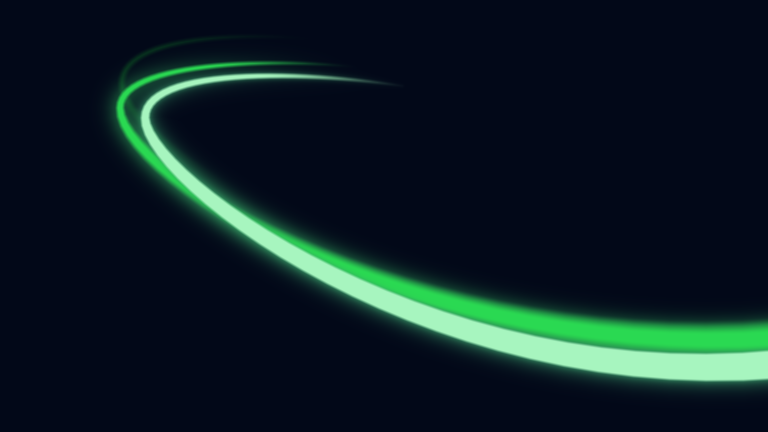
Give the GLSL for this background, as a Shadertoy shader.

```glsl
// Three tapering ribbons of light sweep round a tight bend on dark navy.
// Each ribbon is a pair of joined cubic curves, walked as short segments;
// the nearest distance and position give its width, soft edge and glow.

#define STEPS 28
#define NAVY vec3(0.008, 0.030, 0.094)
#define PALE vec3(0.655, 0.960, 0.750)
#define GREEN vec3(0.165, 0.850, 0.320)
#define FOREST vec3(0.050, 0.420, 0.140)
#define HALO vec3(0.210, 0.580, 0.400)
#define GLOW_REACH 0.023

vec2 cubic(vec2 a, vec2 b, vec2 c, vec2 d, float t) {
    float u = 1.0 - t;
    return u * u * u * a + 3.0 * u * u * t * b + 3.0 * u * t * t * c + t * t * t * d;
}

// Keeps in best the nearest distance (x) and the position along the ribbon (y)
void traceCurve(vec2 p, vec2 a, vec2 b, vec2 c, vec2 d, float start, inout vec2 best) {
    vec2 from = a;
    for (int i = 0; i < STEPS; i++) {
        vec2 to = cubic(a, b, c, d, float(i + 1) / float(STEPS));
        vec2 along = to - from;
        float h = clamp(dot(p - from, along) / dot(along, along), 0.0, 1.0);
        float dist = length(p - from - along * h);
        if (dist < best.x) best = vec2(dist, start + (float(i) + h) / float(STEPS));
        from = to;
    }
}

// Position runs from 0 at the tip, through 1 at the bend, to 2 at the far end
vec2 ribbon(vec2 p, vec2 tip, vec2 tipPull, vec2 bendIn, vec2 bend,
            vec2 bendOut, vec2 endPull, vec2 end) {
    vec2 best = vec2(1e3, 0.0);
    traceCurve(p, tip, tipPull, bendIn, bend, 0.0, best);
    traceCurve(p, bend, bendOut, endPull, end, 1.0, best);
    return best;
}

// Signed distance to the edge of a ribbon whose half width grows along it
float edgeDistance(vec2 r, float tipWidth, float bendWidth, float endWidth) {
    float width = r.y < 1.0 ? mix(tipWidth, bendWidth, r.y)
                            : mix(bendWidth, endWidth, r.y - 1.0);
    return r.x - width;
}

float cover(float edge, float softness) {
    return 1.0 - smoothstep(-softness, softness, edge);
}

float glow(float edge, float reach) {
    return exp(-pow(max(edge, 0.0) / reach, 1.4));
}

void mainImage(out vec4 fragColor, in vec2 fragCoord) {
    vec2 p = fragCoord / iResolution.y;
    float pixel = 1.0 / iResolution.y;

    vec2 pale = ribbon(p, vec2(0.931, 0.801), vec2(0.694, 0.838), vec2(0.336, 0.843),
        vec2(0.336, 0.727), vec2(0.336, 0.588), vec2(0.995, 0.083), vec2(1.806, 0.157));
    vec2 green = ribbon(p, vec2(0.822, 0.845), vec2(0.625, 0.866), vec2(0.278, 0.856),
        vec2(0.278, 0.750), vec2(0.278, 0.588), vec2(0.995, 0.162), vec2(1.806, 0.218));
    vec2 faint = ribbon(p, vec2(0.752, 0.907), vec2(0.579, 0.926), vec2(0.282, 0.921),
        vec2(0.282, 0.806), vec2(0.282, 0.653), vec2(0.995, 0.201), vec2(1.806, 0.236));

    float paleEdge = edgeDistance(pale, 0.002, 0.0095, 0.033);
    float greenEdge = edgeDistance(green, 0.0015, 0.008, 0.031);
    float faintEdge = edgeDistance(faint, 0.001, 0.006, 0.020);

    // Brightness rises away from each tip
    float paleFade = smoothstep(-0.05, 0.45, pale.y);
    float greenFade = smoothstep(-0.02, 0.50, green.y);
    float faintFade = smoothstep(0.0, 0.7, faint.y) * (1.0 - smoothstep(1.0, 1.4, faint.y));

    // Faint outer ribbon and the halos
    vec3 color = mix(NAVY, FOREST, 0.42 * faintFade * cover(faintEdge, 0.005 + pixel));
    color = mix(color, HALO, 0.50 * smoothstep(0.0, 1.3, pale.y) * glow(paleEdge, GLOW_REACH));
    color = mix(color, mix(HALO, GREEN, 0.4),
        0.42 * smoothstep(0.0, 1.2, green.y) * glow(greenEdge, GLOW_REACH));

    // Green ribbon, softer toward its wide end
    float greenSoft = mix(0.004, 0.018, clamp(green.y - 1.0, 0.0, 1.0)) + 0.5 * pixel;
    color = mix(color, GREEN, greenFade * cover(greenEdge, greenSoft));

    // Pale ribbon with a thin muted seam at its border
    color = mix(color, HALO, 0.45 * paleFade * glow(paleEdge, 0.006));
    color = mix(color, PALE, paleFade * cover(paleEdge, 0.003 + 0.5 * pixel));

    fragColor = vec4(color, 1.0);
}
```
